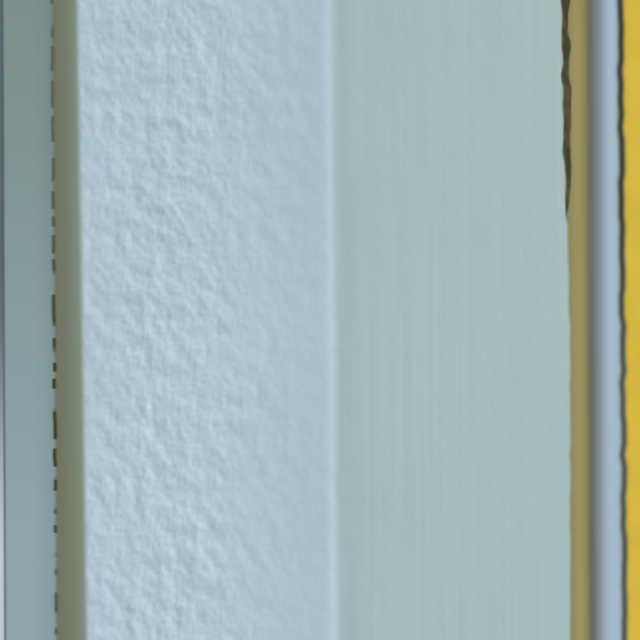
This texture is drawn by a WebGL 1 fragment shader. Its source:

```glsl
precision highp float;
// Painted wooden door moulding: pale bevelled boards, worn grooves and a yellow edge.
uniform vec2 u_resolution;

#define RIDGE_X 0.514
#define GROOVE_L 0.081
#define GROOVE_R 0.886
#define YELLOW_X 0.969
#define BUMP_GAIN 0.20
#define GRAIN_GAIN 0.035
#define PALE_BLUE vec3(0.685, 0.768, 0.815)
#define PALE_GREEN vec3(0.642, 0.728, 0.735)
#define OLIVE vec3(0.440, 0.460, 0.385)
#define CRACK vec3(0.240, 0.235, 0.150)
#define YELLOW vec3(0.835, 0.715, 0.265)

float hash(vec2 p) {
  return fract(sin(dot(p, vec2(127.1, 311.7))) * 43758.5453);
}

float noise(vec2 p) {
  vec2 i = floor(p), f = fract(p);
  f = f * f * (3.0 - 2.0 * f);
  return mix(mix(hash(i), hash(i + vec2(1.0, 0.0)), f.x),
             mix(hash(i + vec2(0.0, 1.0)), hash(i + vec2(1.0, 1.0)), f.x), f.y);
}

float fbm(vec2 p) {
  float sum = 0.0, amp = 0.5;
  for (int i = 0; i < 4; i++) {
    sum += amp * noise(p);
    p = p * 2.03 + 17.3;
    amp *= 0.5;
  }
  return sum;
}

// Soft step across x = edge.
float rise(float edge, float soft, float x) {
  return smoothstep(edge - soft, edge + soft, x);
}

// Soft vertical line.
float line(float x, float center, float width) {
  float d = (x - center) / width;
  return exp(-d * d);
}

// Height of the bumpy brushed paint.
float paintHeight(vec2 p) {
  return fbm(p * vec2(62.0, 44.0));
}

void main() {
  vec2 uv = gl_FragCoord.xy / u_resolution;
  float x = uv.x, down = 1.0 - uv.y;
  float aa = max(0.0015, 0.7 / u_resolution.x);
  float wobble = (noise(vec2(2.0, down * 45.0)) - 0.5) * 0.003;

  // Edges lean slightly to the right on the way down.
  float crackL = GROOVE_L + 0.007 * down + wobble * 0.5;
  float boardL = 0.121 + 0.015 * down;
  float ridge = RIDGE_X + 0.008 * down;
  float boardR = 0.875 + 0.013 * smoothstep(0.0, 0.6, down) + wobble * 0.5;
  float grooveR = GROOVE_R + 0.006 * down;
  float yellowX = YELLOW_X + 0.007 * down + wobble;

  // Left strip, darker toward the top.
  vec3 col = mix(vec3(0.49, 0.565, 0.55), vec3(0.56, 0.65, 0.67), rise(0.45, 0.5, down));
  col *= 1.0 - 0.08 * rise(0.074, 0.025, x);
  vec3 sliver = mix(vec3(0.36, 0.41, 0.44), vec3(0.74, 0.79, 0.83), rise(0.65, 0.25, down));
  float edgeL = 0.004 + 0.004 * down;
  col = mix(sliver, col, rise(edgeL, aa, x));
  col = mix(col, vec3(0.29, 0.35, 0.35), 0.6 * line(x, edgeL, 0.0022));

  // Left groove and its broken crack.
  float grooveT = clamp((x - crackL) / (boardL - crackL), 0.0, 1.0);
  vec3 groove = mix(OLIVE, vec3(0.51, 0.57, 0.52), grooveT * grooveT);
  col = mix(col, groove, rise(crackL, 0.004, x));
  float broken = smoothstep(0.32, 0.52, noise(vec2(7.0, down * 75.0)));
  broken *= 0.45 + 0.55 * line(down, 0.64, 0.25);
  col = mix(col, CRACK, broken * line(x, crackL, 0.0030));

  // Two board faces meeting at a central ridge.
  float side = rise(ridge + 0.004, 0.007, x);
  vec3 leftFace = PALE_BLUE + 0.018 * (down - 0.5);
  leftFace = mix(leftFace, vec3(0.655, 0.745, 0.785), rise(0.41, 0.12, x) * 0.65);
  vec3 rightFace = mix(PALE_GREEN, vec3(0.655, 0.738, 0.738), rise(0.74, 0.20, x));
  vec3 board = mix(leftFace, rightFace, side);
  board += 0.045 * line(x, ridge, 0.009);
  board -= 0.018 * line(x, ridge + 0.022, 0.014);

  // Raised paint texture lit from one side, then long vertical grain.
  vec2 nudge = vec2(0.0025, 0.0025);
  float relief = paintHeight(uv + nudge) - paintHeight(uv - nudge);
  float bumpArea = line(x, 0.25, 0.15) + 0.18;
  board += BUMP_GAIN * relief * bumpArea * mix(1.0, 0.5, side);
  float grain = noise(vec2(x * 150.0, down * 5.0)) - 0.5;
  float grainArea = side * (0.35 + 0.65 * line(x, 0.63, 0.10) * line(down, 0.62, 0.22));
  board += GRAIN_GAIN * grain * grainArea;
  board += 0.025 * (fbm(uv * vec2(6.0, 4.0)) - 0.47);
  col = mix(col, board, rise(boardL, 0.006, x));

  // Right groove: tan wall, dark seam and a cool rounded bead.
  vec3 tan_ = mix(vec3(0.52, 0.51, 0.36), vec3(0.61, 0.57, 0.38), line(x, grooveR + 0.014, 0.012));
  col = mix(col, tan_, rise(boardR + 0.003, 0.004, x));
  float seam = 0.921 + 0.004 * down;
  vec3 bead = mix(vec3(0.45, 0.50, 0.51), vec3(0.65, 0.725, 0.79), rise(0.941, 0.013, x));
  col = mix(col, bead, rise(seam, 0.005, x));
  col = mix(col, vec3(0.36, 0.36, 0.30), 0.55 * line(x, seam, 0.006));

  // Chipped dark gap running down the upper part of the groove.
  float chip = (noise(vec2(x * 90.0, down * 42.0)) - 0.5) * 0.006;
  float gapWidth = 0.0055 * (1.0 - 0.5 * rise(0.27, 0.07, down));
  float gap = 1.0 - rise(gapWidth, 0.0025, abs(x - grooveR + 0.002 + chip));
  gap *= 1.0 - rise(0.335, 0.015, down);
  col = mix(col, CRACK, gap * (0.65 + 0.35 * noise(vec2(x * 160.0, down * 80.0))));

  // Yellow edge behind a ragged shadow line.
  vec3 paint = YELLOW * (0.97 + 0.07 * fbm(uv * vec2(35.0, 25.0)));
  col = mix(col, paint, rise(yellowX + 0.003, 0.003, x));
  float shade = mix(0.95, 0.75, rise(0.45, 0.2, down));
  col = mix(col, CRACK, shade * line(x, yellowX, 0.0052));

  gl_FragColor = vec4(clamp(col, 0.0, 1.0), 1.0);
}
```
